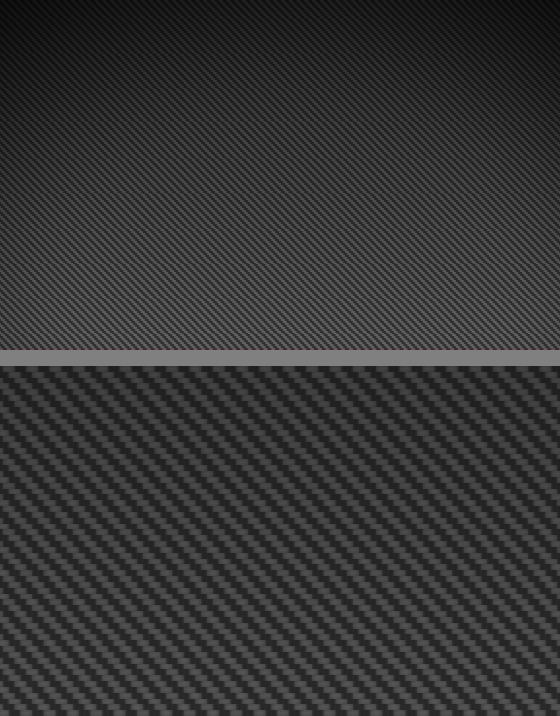
Top: the whole. Bottom: its middle third, enlarged.
Write a WebGL 1 fragment shader that draws this texture.

```glsl
precision highp float;

uniform vec2 u_resolution;

const vec2 REPEATS = vec2(72.0, 45.0);
const float THREADS = 4.0;
const vec3 FIBRE_TINT = vec3(1.0, 1.0, 1.005);
const vec3 EDGE_TINT = vec3(1.08, 0.9, 0.96);

// Soft-edged pulse covering the first half of each period
float halfPulse(float phase, float blur) {
  float d = 0.25 - abs(fract(phase) - 0.25);
  float wrapped = max(d, 0.25 - abs(fract(phase) - 1.25));
  return smoothstep(-blur, blur, wrapped);
}

// Rounded thread profile: 1 on the crest, 0 in the groove
float crest(float t) {
  return 0.5 - 0.5 * cos(6.2831853 * t);
}

// Small brightness drift from fibre to fibre
float fibreDrift(vec2 thread) {
  return 0.5 * sin(thread.x * 2.3 + 1.7 * sin(thread.y * 0.9))
       + 0.5 * sin(thread.y * 3.1 + 1.3 * sin(thread.x * 0.7));
}

// Twill: each row of threads steps a quarter repeat sideways
float twill(vec2 p, float blur) {
  vec2 t = p * THREADS;
  vec2 thread = floor(t);
  float phase = p.x + (thread.y + 0.5) / THREADS;
  float over = halfPulse(phase, blur);
  float bulge = sin(6.2831853 * fract(phase));
  float weft = 1.17 + 0.20 * max(bulge, 0.0) + 0.12 * (crest(t.y) - 0.5);
  float warp = 0.80 - 0.14 * max(-bulge, 0.0) + 0.08 * (crest(t.x) - 0.5);
  return mix(warp, weft, over) * (1.0 + 0.035 * fibreDrift(thread));
}

// Light rising from the lower edge, fading toward the upper corners
float lighting(vec2 uv) {
  float glow = mix(0.285, 0.135, uv.y);
  float reach = length((uv - vec2(0.53, 0.15)) * vec2(1.1, 0.85));
  return glow * (1.0 - 0.75 * smoothstep(0.4, 1.1, reach));
}

void main() {
  vec2 uv = gl_FragCoord.xy / u_resolution;
  float blur = clamp(0.5 * REPEATS.x / u_resolution.x, 0.03, 0.2);
  float shade = lighting(uv) * twill(uv * REPEATS, blur);

  // Faint warm rim along the lowest row of threads
  float rim = 1.0 - smoothstep(0.003, 0.008, uv.y);
  vec3 tint = mix(FIBRE_TINT, EDGE_TINT, rim);
  gl_FragColor = vec4(shade * tint, 1.0);
}
```
